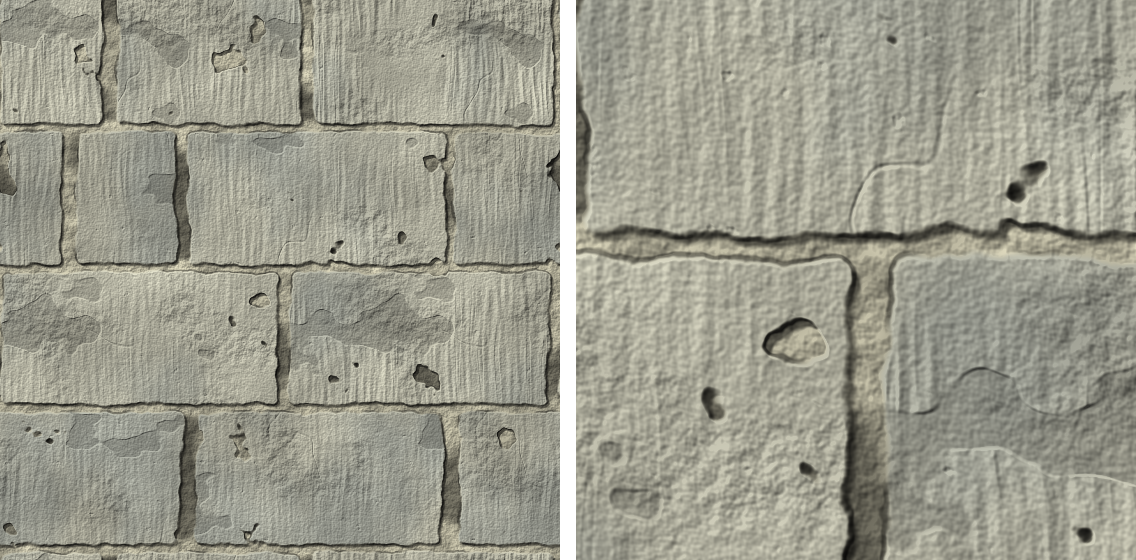
Left: the whole. Right: its middle third, enlarged.
Give the GLSL for this texture, as a WebGL 1 fragment shader.

```glsl
precision highp float;
// Weathered grey block wall: four courses of uneven blocks in sandy mortar.
// A tiling height field (ragged blocks, vertical tooling, chips, pits, grain)
// is lit from the upper left, with shadows and open gaps in the joints.
uniform vec2 u_resolution;

const vec2 LIGHT = vec2(-0.66, 0.75);
const float COURSES = 4.0;
const float FIRST_JOINT = 0.021;

float hash(vec2 p) {
  vec3 q = fract(p.xyx * 0.1031);
  q += dot(q, q.yzx + 33.33);
  return fract((q.x + q.y) * q.z);
}

// Gradient noise with whole-number frequencies, so it tiles over the canvas.
float corner(vec2 cell, vec2 freq, vec2 offset) {
  float angle = 6.2832 * hash(floor(mod(cell + 0.5, freq)) + freq);
  return dot(vec2(cos(angle), sin(angle)), offset);
}

float noise(vec2 uv, vec2 freq) {
  vec2 p = uv * freq, i = floor(p), f = p - i;
  vec2 u = f * f * f * (f * (f * 6.0 - 15.0) + 10.0);
  vec2 e = vec2(1.0, 0.0);
  float low = mix(corner(i, freq, f), corner(i + e, freq, f - e), u.x);
  float high = mix(corner(i + e.yx, freq, f - e.yx), corner(i + 1.0, freq, f - 1.0), u.x);
  return 1.5 * mix(low, high, u.y);
}

float fbm(vec2 uv, vec2 freq) {
  float sum = 0.0, gain = 0.6;
  for (int i = 0; i < 4; i++) {
    sum += gain * noise(uv, freq);
    uv += vec2(0.37, 0.19);
    freq *= 2.0;
    gain *= 0.5;
  }
  return sum;
}

// Upright joint positions of a course, counted from the bottom.
vec3 jointPositions(float row) {
  if (row < 0.5) return vec3(0.339, 0.805, 0.805);
  if (row < 1.5) return vec3(0.506, 0.992, 0.992);
  if (row < 2.5) return vec3(0.125, 0.325, 0.804);
  return vec3(0.196, 0.547, 0.994);
}

vec3 jointHalfWidths(float row) {
  if (row < 0.5) return vec3(0.013, 0.016, 0.016);
  if (row < 1.5) return vec3(0.011);
  if (row < 2.5) return vec3(0.015, 0.012, 0.007);
  return vec3(0.015, 0.010, 0.008);
}

// Returns signed distance into the block, block index, row, upright-joint weight.
vec4 block(vec2 uv) {
  vec2 wobble = vec2(noise(uv, vec2(11.0)), noise(uv + 0.43, vec2(13.0)));
  vec2 p = uv + vec2(0.008, 0.004) * wobble;
  float y = (p.y - FIRST_JOINT) * COURSES;
  float row = mod(floor(y), COURSES);
  float x = fract(p.x);
  vec3 joints = jointPositions(row);
  vec3 gaps = abs(fract(x - joints + 0.5) - 0.5) - jointHalfWidths(row);
  float across = min(gaps.x, min(gaps.y, gaps.z));
  float up = (0.5 - abs(fract(y) - 0.5)) / COURSES - 0.0075;
  float radius = 0.009;
  float edge = radius - length(max(radius - vec2(across, up), 0.0));
  edge += 0.0055 * fbm(uv, vec2(31.0));
  edge -= 0.016 * smoothstep(0.3, 0.55, fbm(uv + 0.61, vec2(9.0)));
  float index = mod(dot(step(joints, vec3(x)), vec3(1.0)), 3.0);
  return vec4(edge, index, row, smoothstep(0.0, 0.012, up));
}

float blockMask(float edge) { return smoothstep(-0.002, 0.0025, edge); }

// Broken faces: x is a chipped ledge, y is a patch of coarse pitting.
vec2 wear(vec2 uv, float row) {
  float older = 0.1 * step(row, 1.5);
  float ledge = smoothstep(0.33, 0.36, fbm(uv, vec2(5.0, 7.0)) + older * 0.5);
  float rough = smoothstep(0.12, 0.45, fbm(uv + 0.27, vec2(5.0, 6.0)) + older);
  return vec2(ledge, rough);
}

// Long uneven vertical ridges with narrow scratches between them.
float tooling(vec2 uv) {
  vec2 p = uv + vec2(0.004 * noise(uv, vec2(9.0)), 0.0);
  float broad = noise(p, vec2(72.0, 7.0));
  return broad + 0.6 * noise(p, vec2(139.0, 17.0)) - 0.6 * smoothstep(0.2, 0.5, broad);
}

float height(vec2 uv) {
  vec4 b = block(uv);
  vec2 face = uv + b.yz * vec2(0.37, 0.23);
  vec2 worn = wear(face, b.z);
  float tooled = mix(0.45, 0.85, hash(b.yz + 7.0)) * mix(0.5, 1.0, b.z / 3.0);
  tooled *= (1.0 - 0.8 * worn.x) * smoothstep(-0.7, 0.1, noise(face, vec2(5.0, 6.0)));
  float pits = smoothstep(0.5, 0.75, fbm(face, vec2(43.0)));
  float crack = 1.0 - smoothstep(0.0, 0.016, abs(fbm(face, vec2(4.0, 3.0))));
  crack *= smoothstep(0.1, 0.4, noise(face + 0.5, vec2(5.0)));
  float coarse = fbm(uv, vec2(53.0));
  float stone = 1.0 + tooled * tooling(face) - 0.35 * worn.x - 0.4 * pits - 0.25 * crack;
  stone += coarse * (0.2 + 0.75 * worn.y);
  float mortar = 0.45 + 0.8 * coarse + 0.4 * noise(uv, vec2(27.0, 43.0));
  float grain = 0.1 * noise(uv, vec2(191.0)) + 0.09 * noise(uv, vec2(317.0));
  return mix(mortar, stone, blockMask(b.x)) + grain;
}

void main() {
  vec2 uv = gl_FragCoord.xy / u_resolution;
  vec4 b = block(uv);
  float mask = blockMask(b.x);
  vec2 face = uv + b.yz * vec2(0.37, 0.23);
  vec2 worn = wear(face, b.z);

  // Stone tint per block, cool stains and sandy joints.
  vec3 warmStone = vec3(0.652, 0.647, 0.585), coolStone = vec3(0.555, 0.567, 0.535);
  float stain = smoothstep(-0.1, 0.55, fbm(face + 0.7, vec2(4.0, 3.0)) + 0.15 * step(b.z, 0.5));
  vec3 stone = mix(warmStone, coolStone, 0.8 * stain) * mix(0.96, 1.04, hash(b.yz + 3.0));
  stone *= 1.0 - 0.13 * worn.x - 0.08 * worn.y;
  vec3 mortar = vec3(0.645, 0.63, 0.55) * (1.0 + 0.2 * fbm(uv, vec2(23.0)));
  vec3 color = mix(mortar, stone, mask) * (1.0 + 0.17 * fbm(uv + 0.13, vec2(7.0)));

  // Open upright joints, and broken dark lines where mortar left the stone.
  float patches = noise(uv + 0.31, vec2(9.0, 8.0));
  float gap = (1.0 - mask) * b.w * smoothstep(-0.15, 0.25, patches);
  float seam = 1.0 - smoothstep(0.0006, 0.0026, abs(b.x + 0.001));
  seam *= smoothstep(-0.1, 0.25, noise(uv, vec2(17.0, 19.0)));

  // Relief lighting and the shadow of the block towards the light.
  float slope = height(uv) - height(uv + LIGHT * 0.0019);
  float shadow = max(blockMask(block(uv + LIGHT * 0.007).x) - mask, 0.0);
  color *= 1.0 + clamp(1.2 * slope, -0.6, 0.2);
  color *= (1.0 - 0.5 * shadow) * (1.0 - 0.42 * gap) * (1.0 - 0.4 * seam);
  gl_FragColor = vec4(clamp(color, 0.0, 1.0), 1.0);
}
```
